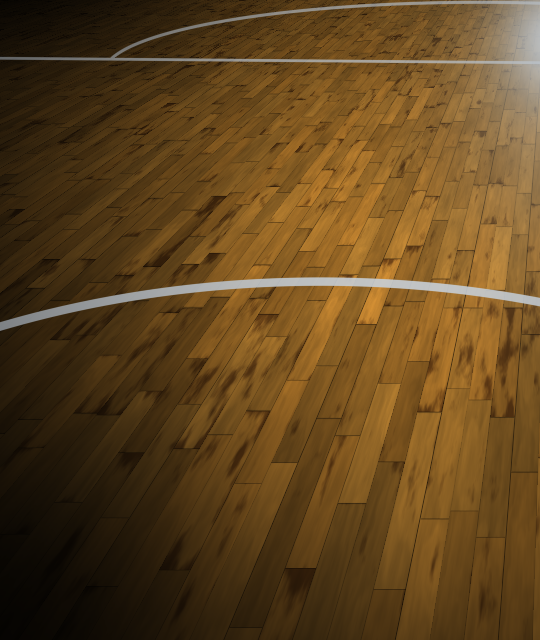
Write a Shadertoy shader that draws this texture.

```glsl
// A varnished wooden court floor in perspective, with painted lines and a window glare.
// Screen points are projected onto the floor, split into staggered planks with hashed
// tones and noise grain, then painted and lit by soft Gaussian pools of light.

const vec2 VANISH = vec2(0.872, 1.247);      // where the plank seams converge
const float PLANK_WIDTH = 0.043;
const float PLANK_LENGTH = 0.24;
const float SEAM_PHASE = 0.118;
const float SEAM_HALF = 0.0006;
const vec3 WOOD = vec3(0.635, 0.435, 0.160);
const vec3 STAIN = vec3(0.56, 0.49, 0.45);
const vec3 PAINT = vec3(0.77, 0.80, 0.83);
const vec3 GLARE = vec3(0.75, 0.78, 0.81);
const vec3 SHEEN = vec3(0.72, 0.63, 0.50);
const float AMBIENT = 0.02;
const vec2 POOL_CENTER = vec2(0.63, 0.58);
const vec2 POOL_SIZE = vec2(0.54, 0.61);
const vec2 NEAR_ARC_CENTER = vec2(0.501, -0.21);
const vec2 NEAR_ARC_RADII = vec2(1.2, 0.77);
const vec2 FAR_ARC_CENTER = vec2(0.749, 0.887);
const vec2 FAR_ARC_RADII = vec2(0.586, 0.1094);

float hash(vec2 p) {
    return fract(sin(dot(p, vec2(127.1, 311.7))) * 43758.5453);
}

float noise(vec2 p) {
    vec2 i = floor(p), f = fract(p);
    f = f * f * (3.0 - 2.0 * f);
    return mix(mix(hash(i), hash(i + vec2(1, 0)), f.x),
               mix(hash(i + vec2(0, 1)), hash(i + vec2(1, 1)), f.x), f.y);
}

float fbm(vec2 p) {
    float sum = 0.0, amp = 0.5;
    for (int i = 0; i < 4; i++) {
        sum += amp * noise(p);
        p = p * 2.03 + 17.3;
        amp *= 0.5;
    }
    return sum;
}

float pool(vec2 p, vec2 center, vec2 size) {
    vec2 q = (p - center) / size;
    return exp(-dot(q, q));
}

// First-order distance to an ellipse outline
float ellipseDist(vec2 p, vec2 center, vec2 radii) {
    vec2 q = (p - center) / radii;
    float f = length(q);
    return abs(f - 1.0) * f / max(length(q / radii), 1e-4);
}

float stroke(float dist, float halfWidth, float px) {
    return 1.0 - smoothstep(halfWidth - 0.7 * px, halfWidth + 0.7 * px, dist);
}

vec3 planks(vec2 p, float px) {
    // Project to the floor: x across the planks, y along them
    float depth = VANISH.y - p.y;
    vec2 ground = vec2((p.x - VANISH.x) / depth, 1.0 / depth);
    float across = (ground.x + SEAM_PHASE) / PLANK_WIDTH;
    float row = floor(across);
    float rowRand = hash(vec2(row, 3.7));
    float along = ground.y / PLANK_LENGTH + rowRand * 7.0;
    along += 0.13 * sin(6.2832 * (along * 0.37 + rowRand * 5.0));
    vec2 id = vec2(row, floor(along));
    vec2 cell = vec2(across, along) - id;
    float nearness = smoothstep(0.25, 0.75, depth);

    // Tone of each board, long fibres and faint growth rings
    float tone = 1.0 + (hash(id + 11.3) - 0.5) * mix(0.20, 0.34, nearness);
    vec2 g = vec2(cell.x, ground.y * 9.0) + id * 5.37;
    float fibre = fbm(g * vec2(7.0, 1.6)) - 0.47;
    float cloud = fbm(g * vec2(1.4, 1.0) + 40.0) - 0.47;
    tone *= 1.0 + 0.20 * fibre + 0.32 * cloud;
    tone *= 1.0 + 0.025 * nearness * sin(30.0 * cloud + 9.0 * cell.x);

    // Sparse heartwood: soft feathering at some ends, small flecks on few boards
    float ends = pow(abs(2.0 * cell.y - 1.0), 5.0) * step(0.62, hash(id + 5.1));
    float streak = fbm(g * vec2(2.6, 1.7) + 83.0);
    float fleck = 0.13 * step(0.80, hash(id + 61.0));
    float stain = smoothstep(0.60, 0.90, streak + 0.24 * ends + fleck);
    vec3 color = WOOD * tone * mix(vec3(1.0), STAIN, stain);
    color *= mix(vec3(1.01, 0.99, 0.95), vec3(0.99, 1.01, 1.05), hash(id + 29.0));

    // Seams keep a nearly constant thickness on screen
    float side = min(cell.x, 1.0 - cell.x) * PLANK_WIDTH * depth;
    float end = min(cell.y, 1.0 - cell.y) * PLANK_LENGTH * depth * depth;
    float nearest = floor(across + 0.5);
    float sideDark = mix(0.10, 0.65, pow(hash(vec2(nearest, 8.2)), 1.5));
    float seam = max(stroke(side, SEAM_HALF, px) * sideDark,
                     stroke(end, SEAM_HALF, px) * 0.42);
    return color * (1.0 - seam * mix(0.55, 1.0, nearness));
}

void mainImage(out vec4 fragColor, in vec2 fragCoord) {
    float px = 1.0 / iResolution.y;
    vec2 p = fragCoord * px;
    vec3 wood = planks(p, px);

    // Broad light with dark left corners and a lifted right foreground
    float light = AMBIENT + pool(p, POOL_CENTER, POOL_SIZE);
    light += 0.12 * pool(p, vec2(0.80, 0.05), vec2(0.22, 0.25));
    light *= 1.0 - 0.75 * pool(p, vec2(0.0, 1.04), vec2(0.34, 0.12));
    light *= 1.0 - 0.70 * pool(p, vec2(0.0), vec2(0.30, 0.32));
    vec3 color = wood * light;

    // Warm sheen down the right side, under the paint
    float sheen = 0.48 * pool(p, vec2(0.90, 0.83), vec2(0.19, 0.27));
    color = mix(color, SHEEN * mix(0.8, 1.0, wood.r / WOOD.r), sheen);

    // Painted lines: near arc, straight line, and far arc beyond it
    float lineY = mix(0.909, 0.902, p.x / 0.844);
    float paint = stroke(ellipseDist(p, NEAR_ARC_CENTER, NEAR_ARC_RADII), 0.0066, px);
    paint = max(paint, 0.85 * stroke(abs(p.y - lineY), 0.0022, px));
    float farArc = stroke(ellipseDist(p, FAR_ARC_CENTER, FAR_ARC_RADII), 0.0024, px);
    paint = max(paint, 0.80 * farArc * step(lineY, p.y));
    vec3 painted = PAINT * pow(light, 0.27) * 0.95 + wood * light * 0.06;
    color = mix(color, painted, paint * 0.95);

    // Window glare on the varnish
    float glare = 0.80 * pool(p, vec2(0.87, 0.94), vec2(0.085, 0.10));
    glare += 0.16 * pool(p, vec2(0.87, 0.87), vec2(0.13, 0.18));
    color = mix(color, GLARE, clamp(glare, 0.0, 0.95));

    fragColor = vec4(clamp(color, 0.0, 1.0), 1.0);
}
```
